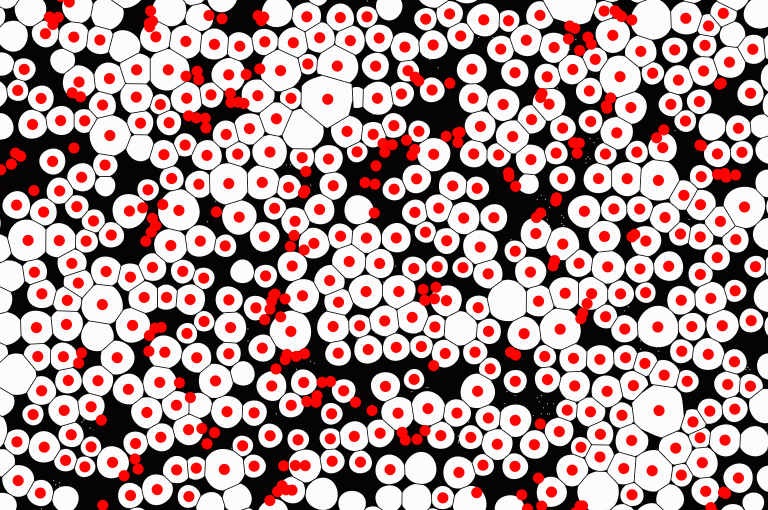
This pattern is drawn by a Shadertoy shader. Its source:

```glsl
float hash(vec2 p) {
    return fract(sin(dot(p, vec2(127.1, 311.7))) * 43758.5453);
}

// Below 0.15 a cell holds loose dots, otherwise a white grain
float cellKind(vec2 id) {
    return hash(id + 7.3);
}

// Jittered centre in xy, radius in z
vec3 seedGrain(vec2 id) {
    float kind = cellKind(id);
    float radius = mix(0.36, 0.61, hash(id + 41.7));
    if (kind < 0.15) radius = 0.2;
    if (kind > 0.93) radius = 0.73;
    if (kind > 0.995) radius = 0.95;
    vec2 jitter = vec2(hash(id + 13.1), hash(id + 29.9)) - 0.5;
    return vec3(id + vec2(0.5 + 0.5 * mod(id.y, 2.0), 0.5) + 0.8 * jitter, radius);
}

float coverage(float dist, float pixel) {
    return clamp(0.5 - dist / pixel, 0.0, 1.0);
}

void mainImage(out vec4 fragColor, in vec2 fragCoord) {
    float pixel = 18.0 / iResolution.y;
    vec2 p = fragCoord * pixel;
    vec2 canvas = iResolution.xy * pixel;
    vec2 home = floor(vec2(p.x - 0.5 * mod(floor(p.y), 2.0), p.y));

    // Seed a 9 x 9 window of cells around this point
    vec3 grains[81];
    for (int i = 0; i < 81; i++) {
        grains[i] = seedGrain(home + vec2(i % 9 - 4, i / 9 - 4));
    }

    // Push overlapping neighbours apart twice; each pass trims the window's
    // rim and stores results one cell down-left, where old values are spent
    for (int size = 7; size >= 5; size -= 2) {
        for (int y = 1; y <= size; y++)
        for (int x = 1; x <= size; x++) {
            vec3 g = grains[y * 9 + x];
            vec2 push = vec2(0.0);
            for (int k = 0; k < 9; k++) {
                if (k == 4) continue;
                vec3 other = grains[(y + k / 3 - 1) * 9 + x + k % 3 - 1];
                vec2 away = g.xy - other.xy;
                float gap = max(length(away), 0.001);
                float overlap = max(g.z + other.z + 0.02 - gap, 0.0);
                push += away / gap * overlap * 0.8 * other.z / (g.z + other.z);
            }
            grains[(y - 1) * 9 + x - 1] = vec3(g.xy + push, g.z);
        }
    }

    // Find the owning grain and the distance to the red dots
    float nearest = 1e3;
    float dotDist = 1e3;
    vec3 grain = vec3(0.0, 0.0, 0.1);
    vec2 ownerId = home;
    for (int n = 0; n < 25; n++) {
        vec2 id = home + vec2(n % 5 - 2, n / 5 - 2);
        vec3 g = grains[n / 5 * 9 + n % 5];
        if (cellKind(id) < 0.15) {
            // Loose clump of one to four dots
            float count = 1.0 + floor(3.6 * hash(id + 53.0));
            for (float k = 0.0; k < count; k++) {
                float turn = 6.2832 * hash(id + 3.7 * k + 61.0);
                float spread = 0.12 + 0.33 * hash(id + 5.3 * k + 71.0);
                vec2 c = g.xy + spread * vec2(cos(turn), sin(turn));
                dotDist = min(dotDist, length(p - c) - 0.195);
            }
            continue;
        }
        float power = dot(p - g.xy, p - g.xy) - g.z * g.z;
        if (power < nearest) {
            nearest = power;
            grain = g;
            ownerId = id;
        }
        // Grains cut by the border carry no dot
        bool inside = all(greaterThan(g.xy, vec2(g.z))) && all(lessThan(g.xy, canvas - g.z));
        if (inside && hash(id + 83.0) > 0.02) dotDist = min(dotDist, length(p - g.xy) - 0.195);
    }

    // Slightly uneven disc outline
    vec2 q = p - grain.xy;
    float phase = 6.2832 * hash(ownerId + 97.0);
    float wobble = grain.z > 0.9 ? 0.1 : 0.025;
    float angle = atan(q.y, q.x + 1e-5);
    float grainDist = length(q) - grain.z * (1.0 + wobble * sin(3.0 * angle + phase));

    // Thin dark seams where grains touch
    for (int n = 0; n < 25; n++) {
        vec2 id = home + vec2(n % 5 - 2, n / 5 - 2);
        vec3 other = grains[n / 5 * 9 + n % 5];
        if (id == ownerId || cellKind(id) < 0.15) continue;
        float power = dot(p - other.xy, p - other.xy) - other.z * other.z;
        float seam = (power - nearest) / (2.0 * max(length(other.xy - grain.xy), 0.01));
        grainDist = max(grainDist, 0.014 - seam);
    }

    // Sparse fine specks, gathered in patches
    vec2 speckCell = p * 14.0;
    float patchy = step(0.88, hash(floor(p * 0.9) + 19.0));
    float speckDist = length(fract(speckCell) - 0.5) / 14.0 - 0.02;
    float speck = patchy * step(0.95, hash(floor(speckCell))) * coverage(speckDist, pixel);

    float white = max(coverage(grainDist, pixel), 0.7 * speck);
    vec3 color = mix(vec3(0.02, 0.01, 0.01), vec3(0.99), white);
    color = mix(color, vec3(1.0, 0.01, 0.01), coverage(dotDist, pixel));
    fragColor = vec4(color, 1.0);
}
```
